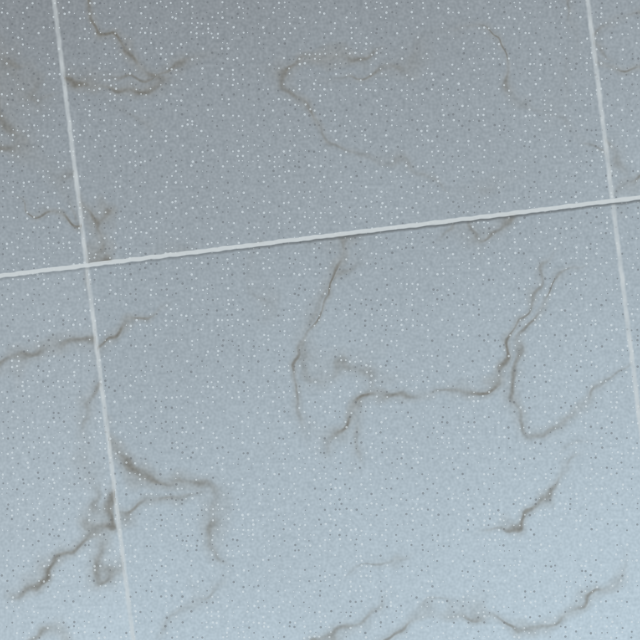
A WebGL 2 fragment shader for this texture:

```glsl
#version 300 es
precision highp float;
// Polished stone floor tiles on a slightly skewed grid with pale grout.
// Each tile gets its own broken veins from warped gradient noise, under a
// soft diagonal light, with fine grain and scattered bright and dark specks.

uniform vec2 u_resolution;
out vec4 fragColor;

// Grid, in canvas units
const float TILE = 0.834;
const vec2 GRID_ORIGIN = vec2(0.208, 0.569);
const vec2 GRID_SKEW = vec2(0.1237, -0.1224);
const float ROW_GROUT = 0.0033;     // half widths
const float COLUMN_GROUT = 0.0034;
// Surface
const float VEIN_STRENGTH = 0.62;
const float SPECK_CELLS = 125.0;
const float GRAIN = 0.045;
// Colours
const vec3 STONE_SHADE = vec3(0.535, 0.560, 0.580);
const vec3 STONE_LIGHT = vec3(0.735, 0.808, 0.853);
const vec3 VEIN_BROWN = vec3(0.43, 0.42, 0.39);
const vec3 VEIN_HAZE = vec3(0.55, 0.55, 0.53);
const vec3 GROUT_PALE = vec3(0.80, 0.83, 0.84);
const vec3 GROUT_SHADOW = vec3(0.36, 0.38, 0.39);
const vec3 SPECK_BRIGHT = vec3(0.84, 0.88, 0.90);
const vec3 SPECK_DARK = vec3(0.40, 0.42, 0.44);

const uint HASH_MUL = 1664525u;
const uint HASH_ADD = 1013904223u;

vec2 hash2(vec2 cell) {
  uvec2 v = uvec2(ivec2(cell) + 32768) * HASH_MUL + HASH_ADD;
  for (int i = 0; i < 2; i++) {
    v.x += v.y * HASH_MUL;
    v.y += v.x * HASH_MUL;
    v ^= v >> 16u;
  }
  return vec2(v & 0xffffu) / 65535.0;
}

float cornerSlope(vec2 cell, vec2 offset) {
  float angle = 6.2832 * hash2(cell).x;
  return dot(vec2(cos(angle), sin(angle)), offset);
}

// Gradient noise, roughly -0.6 to 0.6
float gradientNoise(vec2 p) {
  vec2 i = floor(p), f = p - i;
  vec2 s = f * f * f * (f * (f * 6.0 - 15.0) + 10.0);
  vec2 e = vec2(1.0, 0.0);
  float low = mix(cornerSlope(i, f), cornerSlope(i + e.xy, f - e.xy), s.x);
  float high = mix(cornerSlope(i + e.yx, f - e.yx), cornerSlope(i + e.xx, f - e.xx), s.x);
  return mix(low, high, s.y);
}

float fractalNoise(vec2 p) {
  float sum = 0.0, amplitude = 1.0;
  for (int i = 0; i < 4; i++) {
    sum += amplitude * gradientNoise(p);
    p = p * 2.1 + 17.3;
    amplitude *= 0.5;
  }
  return sum;
}

float band(float d, float halfWidth, float soft) {
  return 1.0 - smoothstep(halfWidth - soft, halfWidth + soft, abs(d));
}

// Returns vein core in x and surrounding haze in y
vec2 veins(vec2 p, vec2 seed) {
  vec2 warp = vec2(fractalNoise(p * 5.0 + seed), fractalNoise(p * 5.0 + seed + 31.0));
  vec2 w = p + 0.085 * warp;
  vec2 flow = vec2(dot(w, vec2(0.82, 0.57)), dot(w, vec2(-0.57, 0.82)));
  vec2 cover = vec2(0.0);
  for (int i = 0; i < 2; i++) {
    float layer = float(i);
    vec2 shift = seed + layer * 13.7;
    float scale = 1.0 + 0.5 * layer;
    float d = abs(gradientNoise(flow * vec2(2.0, 3.8) * scale + shift)) / (3.8 * scale);
    float presence = smoothstep(-0.08, 0.25, gradientNoise(p * 3.6 + shift + 5.0));
    float wear = smoothstep(-0.4, 0.3, gradientNoise(p * 24.0 + shift));
    float width = 0.0045 + 0.005 * gradientNoise(p * 9.0 + shift);
    float core = 1.0 - smoothstep(0.0, max(width, 0.002) + 0.003, d);
    float haze = 1.0 - smoothstep(0.0, 0.022, d);
    cover = max(cover, presence * (1.0 - 0.3 * layer) * vec2(core * wear, haze));
  }
  return cover;
}

void main() {
  vec2 p = gl_FragCoord.xy / u_resolution.y;
  float pixel = 1.0 / u_resolution.y;

  // Tile grid
  vec2 grid = (p - GRID_ORIGIN + GRID_SKEW * p.yx) / TILE;
  vec2 tile = floor(grid);
  vec2 local = (grid - tile) * TILE;
  vec2 joint = (fract(grid + 0.5) - 0.5) * TILE;

  // Stone under uneven light
  float light = 0.78 * (1.0 - p.y) + 0.22 * p.x + 0.08 * fractalNoise(p * 2.5);
  vec3 color = mix(STONE_SHADE, STONE_LIGHT, clamp(light, 0.0, 1.0));
  color += 0.02 * (hash2(tile + 7.0).x - 0.5);

  // Veins lean the other way on alternate rows
  float lean = mod(tile.y, 2.0) * 2.0 - 1.0;
  vec2 vein = veins(local * vec2(1.0, lean), floor(hash2(tile) * 90.0) + 0.37);
  color = mix(color, VEIN_HAZE, 0.38 * vein.y);
  color = mix(color, VEIN_BROWN, VEIN_STRENGTH * vein.x);

  // Grain and specks
  color += GRAIN * (gradientNoise(p * 210.0) + 0.6 * gradientNoise(p * 90.0));
  vec2 cell = floor(p * SPECK_CELLS);
  vec2 kind = hash2(cell + 300.0);
  vec2 center = (cell + 0.3 + 0.4 * hash2(cell + 900.0)) / SPECK_CELLS;
  float speck = band(length(p - center), mix(0.0007, 0.0019, kind.y), 0.5 * pixel + 0.0004);
  color = mix(color, SPECK_BRIGHT, 0.65 * speck * step(0.74, kind.x));
  color = mix(color, SPECK_DARK, 0.45 * speck * step(kind.x, 0.13));

  // Grout: faint worn columns, crisp rows with a shadow below
  float wobble = 0.0014 * gradientNoise(p * 70.0);
  float wear = 0.62 + 0.4 * gradientNoise(p * 38.0);
  color = mix(color, GROUT_PALE, wear * band(joint.x + wobble, COLUMN_GROUT, pixel + 0.0008));
  float shadow = band(joint.y + wobble + 0.0048, 0.0022, pixel + 0.001);
  color = mix(color, GROUT_SHADOW, shadow * mix(0.25, 0.6, smoothstep(0.1, 0.6, p.x)));
  color = mix(color, GROUT_PALE, 0.9 * band(joint.y + wobble, ROW_GROUT, pixel));

  fragColor = vec4(clamp(color, 0.0, 1.0), 1.0);
}
```
